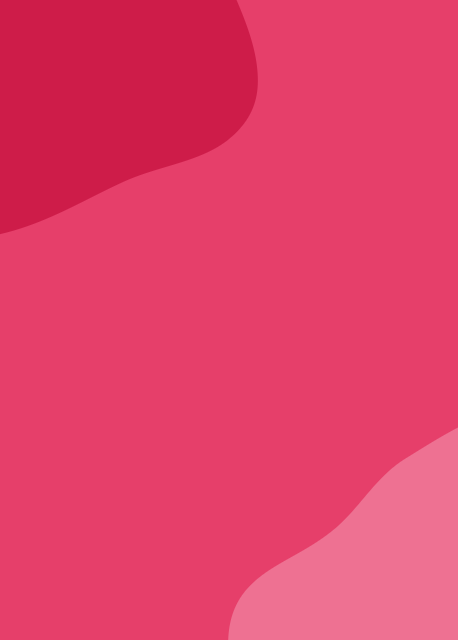
Reproduce this background procedurally as a Shadertoy shader.

```glsl
const vec3 ROSE = vec3(0.902, 0.246, 0.416);
const vec3 CRIMSON = vec3(0.806, 0.108, 0.287);
const vec3 BLUSH = vec3(0.933, 0.443, 0.573);

const int SPANS = 4;   // cubic spans per contour
const int STEPS = 20;  // straight pieces per span

vec2 bezier(vec2 a, vec2 b, vec2 c, vec2 d, float t) {
    float s = 1.0 - t;
    return s * s * s * a + 3.0 * s * t * (s * b + t * c) + t * t * t * d;
}

// Distance to a piece, positive on its left side
float signedSegment(vec2 p, vec2 a, vec2 b) {
    vec2 along = b - a;
    vec2 toPoint = p - a;
    float t = clamp(dot(toPoint, along) / dot(along, along), 0.0, 1.0);
    float side = along.x * toPoint.y - along.y * toPoint.x;
    return length(toPoint - t * along) * (side < 0.0 ? -1.0 : 1.0);
}

// Signed distance to a chain of joined cubic spans
float signedContour(vec2 p, vec2 knots[13]) {
    float nearest = 10.0;
    vec2 start = knots[0];
    for (int span = 0; span < SPANS; span++) {
        int k = 3 * span;
        for (int i = 1; i <= STEPS; i++) {
            float t = float(i) / float(STEPS);
            vec2 end = bezier(knots[k], knots[k + 1], knots[k + 2], knots[k + 3], t);
            float d = signedSegment(p, start, end);
            if (abs(d) < abs(nearest)) nearest = d;
            start = end;
        }
    }
    return nearest;
}

float coverage(float d, float pixel) {
    return clamp(0.5 - d / pixel, 0.0, 1.0);
}

void mainImage(out vec4 fragColor, in vec2 fragCoord) {
    // Canvas height is one unit
    vec2 p = fragCoord / iResolution.xy * vec2(0.7135, 1.0);
    float pixel = 1.0 / iResolution.y;

    // Upper left wave, from the top edge to the left edge
    vec2 upperWave[13] = vec2[13](
        vec2(0.3685, 1.0), vec2(0.388, 0.9544), vec2(0.4017, 0.9141),
        vec2(0.4017, 0.8737), vec2(0.4017, 0.8346), vec2(0.3854, 0.8047),
        vec2(0.3516, 0.7786), vec2(0.3073, 0.7461), vec2(0.2474, 0.7409),
        vec2(0.1927, 0.7161), vec2(0.1302, 0.6875), vec2(0.0729, 0.651),
        vec2(0.0, 0.6341));

    // Lower right wave, from the right edge to the bottom edge
    vec2 lowerWave[13] = vec2[13](
        vec2(0.7135, 0.332), vec2(0.6836, 0.3164), vec2(0.6576, 0.2995),
        vec2(0.6302, 0.2826), vec2(0.5846, 0.2539), vec2(0.5599, 0.2057),
        vec2(0.5208, 0.1732), vec2(0.4753, 0.1354), vec2(0.4271, 0.1211),
        vec2(0.3932, 0.0885), vec2(0.3685, 0.0651), vec2(0.3568, 0.0365),
        vec2(0.3555, 0.0));

    // Flat layers with smoothed edges
    vec3 color = mix(ROSE, CRIMSON, coverage(signedContour(p, upperWave), pixel));
    color = mix(color, BLUSH, coverage(-signedContour(p, lowerWave), pixel));
    fragColor = vec4(color, 1.0);
}
```
